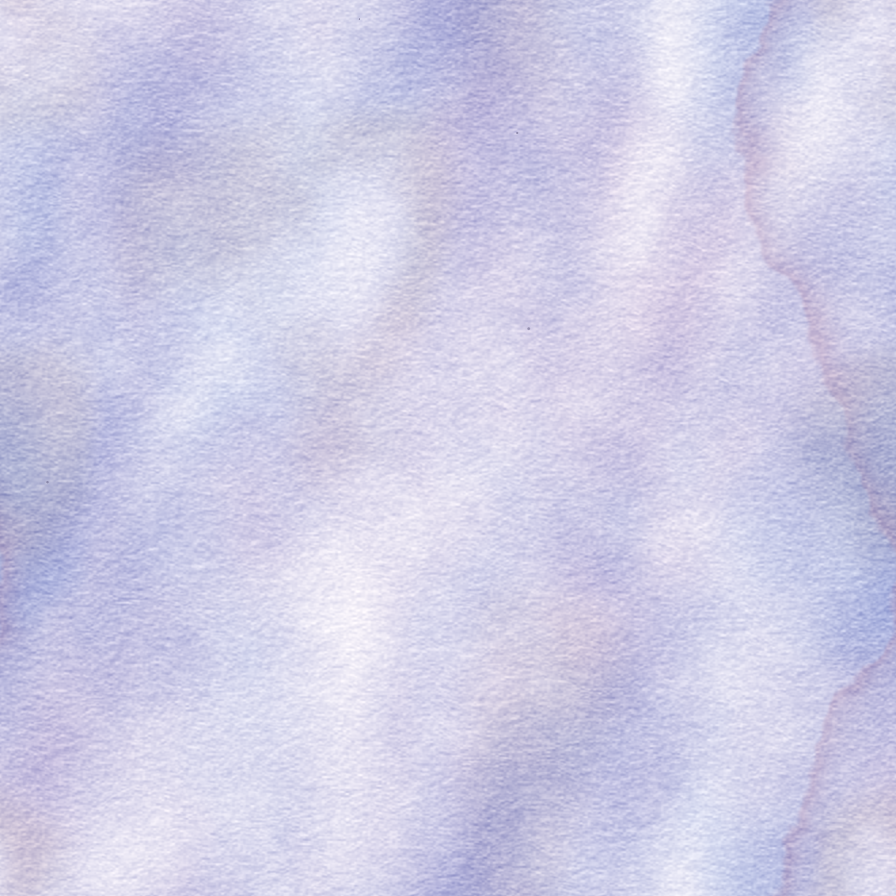
Give the GLSL for this texture, as a Shadertoy shader.

```glsl
const float TAU = 6.2831853;
const vec3 DEEP_WASH = vec3(0.69, 0.692, 0.86);
const vec3 PALE_PAPER = vec3(0.94, 0.93, 0.97);
const vec3 PINK_SHIFT = vec3(0.036, -0.010, -0.018);
const vec3 GREY_SHIFT = vec3(-0.005, -0.018, -0.045);
const vec3 TIDE_MAUVE = vec3(0.68, 0.52, 0.66);
const vec3 SPECK_INK = vec3(0.42, 0.40, 0.54);
const vec3 GRAIN_TINT = vec3(1.0, 0.94, 0.55);

const int WASHES = 30;
const int SPECKS = 4;
const float WASH_LEAN = 1.22;
const float WASH_STRENGTH = 0.27;
const float CLOUD_STRENGTH = 0.80;
const float PINK_STRENGTH = 0.55;
const float RELIEF_STRENGTH = 0.125;
const float TOOTH_STRENGTH = 0.110;
const float MOTTLE_STRENGTH = 0.32;
const float TIDE_X = 0.91;
const float TIDE_SWING = 0.08;
const float TIDE_PHASE = 0.37;
const vec2 GLOW_CENTRE = vec2(0.53, 0.53);
const vec2 GLOW_SIZE = vec2(0.22, 0.09);
const float GLOW_STRENGTH = 0.52;
const float BASE_TONE = 0.48;

// Integer hash giving three values from 0 to 1
vec3 hash3(ivec3 key) {
    uvec3 v = uvec3(key) * 1664525u + 1013904223u;
    v.x += v.y * v.z; v.y += v.z * v.x; v.z += v.x * v.y;
    v ^= v >> 16u;
    v.x += v.y * v.z; v.y += v.z * v.x; v.z += v.x * v.y;
    return vec3(v >> 8u) / 16777216.0;
}

// Value noise that wraps on the unit square
float noise(vec2 uv, ivec2 cells, int seed) {
    vec2 p = fract(uv) * vec2(cells);
    ivec2 a = ivec2(floor(p)) % cells;
    ivec2 b = (a + 1) % cells;
    vec2 f = fract(p);
    f = f * f * f * (f * (f * 6.0 - 15.0) + 10.0);
    float low = mix(hash3(ivec3(a, seed)).x, hash3(ivec3(b.x, a.y, seed)).x, f.x);
    float high = mix(hash3(ivec3(a.x, b.y, seed)).x, hash3(ivec3(b, seed)).x, f.x);
    return mix(low, high, f.y);
}

float fbm(vec2 uv, ivec2 cells, int seed) {
    float sum = 0.0, weight = 0.5;
    for (int i = 0; i < 5; i++) {
        sum += weight * (noise(uv, cells, seed + i) - 0.5);
        cells *= 2;
        weight *= 0.5;
    }
    return sum;
}

vec2 wrapDelta(vec2 a, vec2 b) {
    return fract(a - b + 0.5) - 0.5;
}

// Soft leaning ellipse; size is length, width
float brushMark(vec2 uv, vec2 centre, float angle, vec2 size) {
    vec2 d = wrapDelta(uv, centre);
    vec2 axis = vec2(cos(angle), sin(angle));
    vec2 q = vec2(dot(d, axis), dot(d, vec2(-axis.y, axis.x))) / size;
    return exp(-dot(q, q));
}

// Embossed horizontal tooth of the paper
float paperHeight(vec2 uv) {
    return 0.5 * noise(uv, ivec2(90, 190), 60)
         + 0.5 * noise(uv, ivec2(200, 370), 61);
}

float paperRelief(vec2 uv) {
    uv += 0.006 * vec2(noise(uv, ivec2(23), 62), noise(uv, ivec2(29), 63));
    return paperHeight(uv) - paperHeight(uv + vec2(0.0010, -0.0026));
}

// Pigment collected along one side of a wandering drying edge
float tideLine(vec2 uv) {
    float curve = TIDE_X + TIDE_SWING * cos(TAU * (uv.y - TIDE_PHASE));
    float wobble = 0.12 * fbm(uv, ivec2(5, 6), 80) + 0.03 * fbm(uv, ivec2(24), 86);
    float d = wrapDelta(vec2(uv.x + wobble), vec2(curve)).x;
    float edge = smoothstep(-0.005, 0.006, d) * exp(-max(d, 0.0) / 0.022);
    return edge * smoothstep(0.22, 0.72, noise(uv, ivec2(3, 6), 92));
}

void mainImage(out vec4 fragColor, in vec2 fragCoord) {
    vec2 uv = fragCoord / iResolution.xy;
    vec2 bleed = vec2(fbm(uv, ivec2(4), 10), fbm(uv, ivec2(4), 20));
    vec2 wet = uv + 0.09 * bleed;

    // Alternating pale and dark brush washes
    float tone = BASE_TONE + CLOUD_STRENGTH * fbm(wet, ivec2(6, 4), 30);
    float pink = 2.4 * fbm(wet, ivec2(7, 5), 40);
    for (int i = 0; i < WASHES; i++) {
        vec3 place = hash3(ivec3(i, 7, 3));
        vec3 form = hash3(ivec3(i, 11, 5));
        vec2 centre = fract(float(i) * vec2(0.7549, 0.5698) + 0.35 * place.xy);
        vec2 size = mix(vec2(0.11, 0.035), vec2(0.19, 0.08), form.xy);
        float mark = brushMark(wet, centre, WASH_LEAN + 0.6 * (form.z - 0.5), size);
        tone += WASH_STRENGTH * mark * (i % 2 == 0 ? 1.0 : -1.0);
        pink += 1.6 * mark * (place.z - 0.5);
    }
    tone += GLOW_STRENGTH * brushMark(wet, GLOW_CENTRE, 1.3, GLOW_SIZE);
    tone += MOTTLE_STRENGTH * fbm(uv, ivec2(16, 22), 100);
    tone = clamp(tone, -0.05, 1.12);

    // The palest paper stays nearly neutral
    pink *= PINK_STRENGTH * mix(1.0, 0.3, smoothstep(0.55, 1.0, tone));
    float grey = smoothstep(0.52, 0.78, noise(wet, ivec2(5, 4), 110))
               * (1.0 - smoothstep(0.4, 0.8, tone));
    vec3 color = mix(DEEP_WASH, PALE_PAPER, tone) + PINK_SHIFT * pink;
    color += GREY_SHIFT * grey;
    color = mix(color, TIDE_MAUVE, 0.42 * tideLine(uv));

    // Pigment granulates more in the darker washes
    float granulation = mix(1.25, 0.75, clamp(tone, 0.0, 1.0));
    float tooth = 0.4 * noise(uv, ivec2(160, 230), 70)
                + 0.6 * noise(uv, ivec2(330, 430), 71) - 0.5;
    float grain = RELIEF_STRENGTH * paperRelief(uv) + TOOTH_STRENGTH * tooth;
    color += GRAIN_TINT * granulation * grain;

    // Stray fibres and dust
    for (int i = 0; i < SPECKS; i++) {
        vec3 speck = hash3(ivec3(i, 37, 19));
        float radius = mix(0.0009, 0.0017, speck.z);
        float dist = length(wrapDelta(uv, speck.xy));
        color = mix(color, SPECK_INK, 0.6 * (1.0 - smoothstep(0.4 * radius, 1.4 * radius, dist)));
    }
    fragColor = vec4(clamp(color, 0.0, 1.0), 1.0);
}
```
